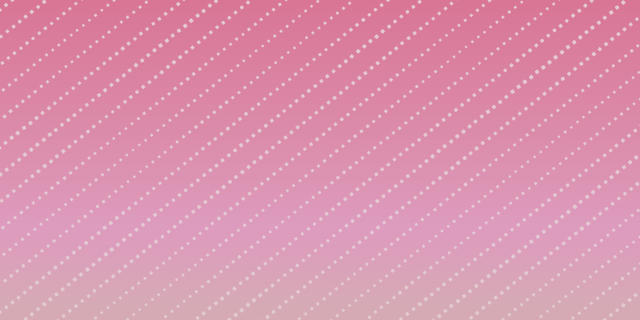
Write a WebGL 1 fragment shader that draws this pattern.

```glsl
precision highp float;
// Rows of small pale rounded squares climbing diagonally over a soft pink
// vertical gradient. A rotated lattice places the dots; a slow wave across
// the rows and gradient noise vary their size, with slight turns per dot.

uniform vec2 u_resolution;

const float ROW_ANGLE = 0.678;                  // climb of the rows, radians
const vec2 CELL = vec2(0.0247, 0.0669);         // dot step, row step
const vec2 LATTICE_ORIGIN = vec2(0.0, 0.969);   // a dot on the left edge
const float ROWS_PER_WAVE = 6.0;
const float TAU = 6.2831853;

float hash(vec2 p) {
  vec3 q = fract(vec3(p.xyx) * 0.1031);
  q += dot(q, q.yzx + 33.33);
  return fract((q.x + q.y) * q.z);
}

vec2 rotate(vec2 p, float angle) {
  float c = cos(angle);
  float s = sin(angle);
  return vec2(c * p.x + s * p.y, c * p.y - s * p.x);
}

float cornerSlope(vec2 corner, vec2 offset) {
  float angle = TAU * hash(corner);
  return dot(vec2(cos(angle), sin(angle)), offset);
}

float gradientNoise(vec2 p) {
  vec2 i = floor(p);
  vec2 f = p - i;
  vec2 w = f * f * f * (f * (f * 6.0 - 15.0) + 10.0);
  vec2 e = vec2(1.0, 0.0);
  float low = mix(cornerSlope(i, f), cornerSlope(i + e.xy, f - e.xy), w.x);
  float high = mix(cornerSlope(i + e.yx, f - e.yx),
                   cornerSlope(i + e.xx, f - e.xx), w.x);
  return mix(low, high, w.y);
}

float roundedSquare(vec2 p, float halfSize, float radius) {
  vec2 d = abs(p) - halfSize + radius;
  return length(max(d, 0.0)) + min(max(d.x, d.y), 0.0) - radius;
}

// Vertical blend: dusty rose, orchid, pink, deep rose from bottom to top
vec3 background(float height) {
  vec3 color = mix(vec3(0.838, 0.668, 0.710), vec3(0.868, 0.608, 0.740),
                   smoothstep(0.0, 0.30, height));
  color = mix(color, vec3(0.862, 0.560, 0.680),
              clamp((height - 0.30) / 0.22, 0.0, 1.0));
  return mix(color, vec3(0.850, 0.460, 0.585),
             clamp((height - 0.52) / 0.48, 0.0, 1.0));
}

float dotHalfSize(vec2 cell) {
  float wave = cos(TAU * cell.y / ROWS_PER_WAVE);
  float drift = gradientNoise(cell * CELL * 4.0 + 7.3);
  float grain = hash(cell + 91.0) - 0.5;
  return 0.0047 + 0.0006 * wave + 0.0012 * drift + 0.0006 * grain;
}

// Coverage of the diagonal dot lattice at point p
float dotCoverage(vec2 p, float pixel) {
  vec2 lattice = rotate(p - LATTICE_ORIGIN, ROW_ANGLE) / CELL;
  vec2 cell = floor(lattice + 0.5);
  vec2 local = (lattice - cell) * CELL;
  vec2 nudge = vec2(hash(cell + 17.0), hash(cell + 53.0)) - 0.5;
  float turn = 0.5 * (hash(cell + 31.0) - 0.5);
  float halfSize = dotHalfSize(cell);
  float d = roundedSquare(rotate(local - nudge * 0.0014, turn),
                          halfSize, halfSize * 0.45);
  return 1.0 - smoothstep(-0.7 * pixel, 0.7 * pixel, d);
}

void main() {
  vec2 p = gl_FragCoord.xy / u_resolution.y;
  float pixel = 1.0 / u_resolution.y;
  vec3 base = background(p.y);
  vec3 dotColor = mix(base, vec3(0.905, 0.855, 0.865),
                      mix(0.68, 0.85, p.y));
  gl_FragColor = vec4(mix(base, dotColor, dotCoverage(p, pixel)), 1.0);
}
```
